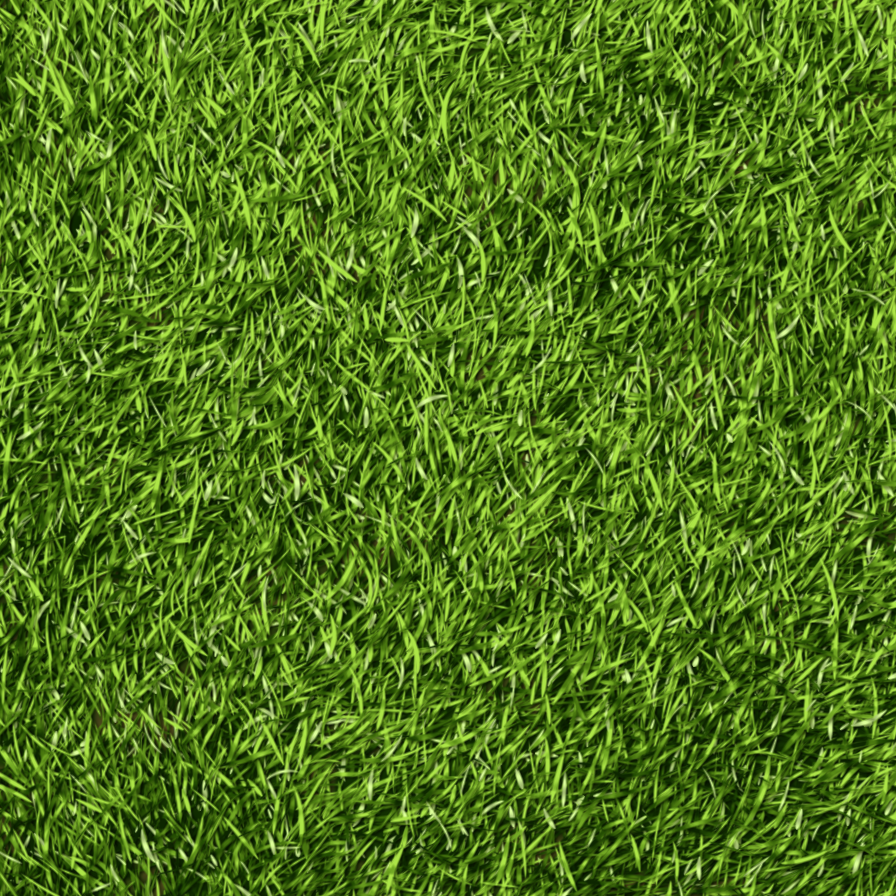
A WebGL 1 fragment shader for this texture:

```glsl
precision highp float;
// Sunlit lawn: layers of thin, leaning grass blades over dark, earthy gaps.
uniform vec2 u_resolution;

const int LAYERS = 28;
const float CELLS = 24.0;

const vec3 DEEP = vec3(0.05, 0.15, 0.0);
const vec3 DARK = vec3(0.14, 0.30, 0.01);
const vec3 MID = vec3(0.29, 0.47, 0.06);
const vec3 LIGHT = vec3(0.45, 0.66, 0.14);
const vec3 BRIGHT = vec3(0.68, 0.90, 0.28);
const vec3 PALE = vec3(0.76, 0.88, 0.53);
const vec3 EARTH = vec3(0.36, 0.30, 0.14);

float hash(vec2 p) {
  return fract(sin(dot(p, vec2(127.1, 311.7))) * 43758.5);
}

float noise(vec2 p) {
  vec2 i = floor(p);
  vec2 f = fract(p);
  f = f * f * (3.0 - 2.0 * f);
  float low = mix(hash(i), hash(i + vec2(1.0, 0.0)), f.x);
  float high = mix(hash(i + vec2(0.0, 1.0)), hash(i + vec2(1.0, 1.0)), f.x);
  return mix(low, high, f.y);
}

// Green ramp from shadow (0) to sunlight (1).
vec3 grassColor(float tone) {
  vec3 c = mix(DEEP, DARK, smoothstep(0.06, 0.24, tone));
  c = mix(c, MID, smoothstep(0.24, 0.48, tone));
  c = mix(c, LIGHT, smoothstep(0.48, 0.70, tone));
  return mix(c, BRIGHT, smoothstep(0.70, 0.90, tone));
}

// Blade space: x is the distance from the curved spine, y runs from -1 to 1.
vec2 bladeSpace(vec2 p, float angle, float halfLength, float bend) {
  float c = cos(angle);
  float s = sin(angle);
  vec2 q = vec2(c * p.x - s * p.y, s * p.x + c * p.y);
  q.y /= halfLength;
  q.x -= bend * (q.y * q.y - 0.4);
  return q;
}

// Half width, nearly even along the blade and narrowing at the ends.
float bladeProfile(float along, float width) {
  float a = abs(along);
  return width * max(1.0 - a * a * a, 0.0) * (1.0 - 0.25 * along);
}

float coverage(float across, float halfWidth, float soft) {
  float edge = smoothstep(-soft, soft, halfWidth - abs(across));
  return edge * smoothstep(0.0, soft * 0.5, halfWidth);
}

// Lay one layer of blades over the colour below it.
vec3 addLayer(vec3 below, vec2 uv, float layer, float lean, float light, float soft) {
  float depth = layer / float(LAYERS - 1);
  vec2 grid = uv * CELLS + vec2(hash(vec2(layer, 3.7)), hash(vec2(layer, 9.2))) * 50.0;
  vec2 home = floor(grid);
  vec3 color = below;
  for (int j = -1; j <= 1; j++) {
    for (int i = -1; i <= 1; i++) {
      vec2 cell = home + vec2(float(i), float(j));
      vec2 seed = cell + layer * vec2(17.3, 5.9);
      vec2 root = cell + vec2(hash(seed + 0.31), hash(seed + 1.73));
      float kind = hash(seed + 2.57);
      float turn = hash(seed + 3.19) + hash(seed + 4.41) - 1.0;
      float size = hash(seed + 5.83);
      float girth = hash(seed + 6.67);
      float glint = step(0.88, kind);

      float halfLength = mix(0.25, 0.95, size) * mix(1.0, 0.6, glint);
      float width = mix(0.024, 0.07, girth * girth);
      float bend = (hash(seed + 7.91) - 0.5) * 0.26 * size;
      vec2 q = bladeSpace(grid - root, lean + turn * 1.5, halfLength, bend);
      float halfWidth = bladeProfile(q.y, width);

      // Cast shadow on the blades below, then the blade itself.
      float shade = coverage(q.x - 0.06, halfWidth * 1.2, soft * 1.4);
      color *= 1.0 - vec3(0.30, 0.27, 0.42) * shade;
      // Sunlight breaks into spots along each blade.
      float spots = sin(q.y * mix(2.0, 7.0, size) + girth * 40.0);
      float tone = 0.09 + kind * 1.04 + (depth - 0.6) * 0.35;
      tone += light + 0.06 * q.y + 0.17 * spots;
      vec3 blade = mix(grassColor(tone), PALE * (1.0 + 0.15 * spots), glint);
      color = mix(color, blade, coverage(q.x, halfWidth, soft));
    }
  }
  return color;
}

void main() {
  vec2 uv = gl_FragCoord.xy / u_resolution.y;
  // Edge width in cells: a fixed photographic softness, at least a pixel wide.
  float soft = CELLS * max(0.0017, 0.8 / u_resolution.y);

  // Broad variation of lean and sunlight, plus fine mottling.
  float lean = 0.3 + 0.4 * uv.x + (noise(uv * 5.0 + 8.0) - 0.5) * 1.1;
  float patches = noise(uv * 4.0) * 0.6 + noise(uv * 11.0 + 4.0) * 0.4 - 0.5;
  float mottle = noise(uv * 110.0) - 0.5;
  float light = 0.3 * patches + 0.16 * (uv.y - 0.45) + 0.4 * mottle;

  // Gaps between the blades, with scattered bare earth.
  vec3 color = mix(DEEP, DARK, 0.5 * noise(uv * 60.0 + 2.0));
  float bare = smoothstep(0.62, 0.85, noise(uv * 17.0 + 30.0));
  color = mix(color, EARTH, bare * noise(uv * 80.0 + 6.0));

  for (int k = 0; k < LAYERS; k++) {
    color = addLayer(color, uv, float(k), lean, light, soft);
  }
  gl_FragColor = vec4(color, 1.0);
}
```
